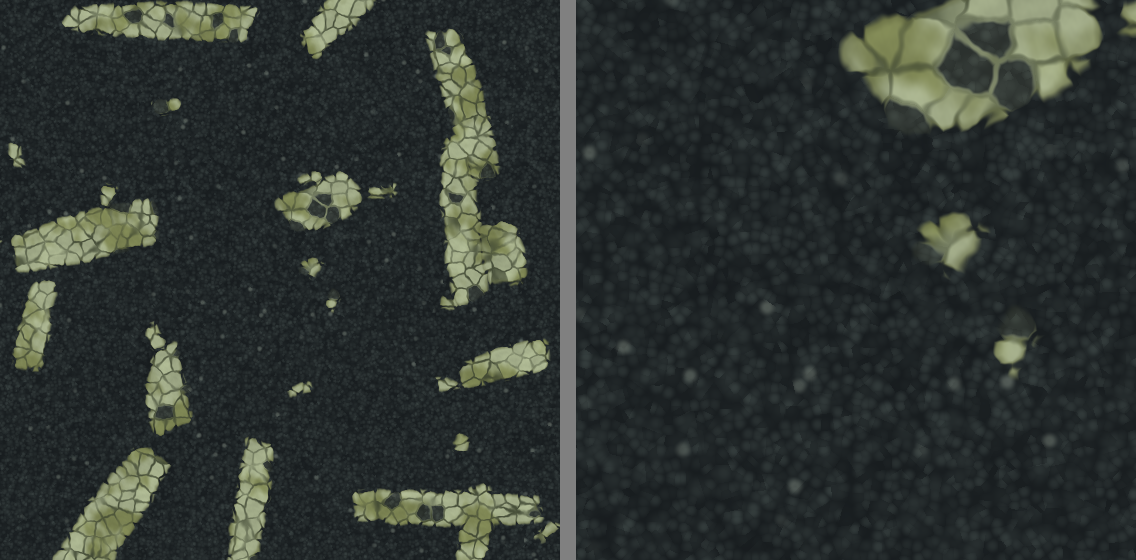
Left: the whole. Right: its middle third, enlarged.
Write a Shadertoy shader that draws this texture.

```glsl
const vec3 GROUND_DARK = vec3(0.094, 0.113, 0.122);
const vec3 GROUND_GAIN = vec3(0.088, 0.100, 0.092);
const vec3 PALE = vec3(0.65, 0.69, 0.55);
const vec3 OLIVE = vec3(0.47, 0.50, 0.30);
const vec3 CRACK = vec3(0.24, 0.27, 0.19);
const vec3 SPECK = vec3(0.50, 0.54, 0.50);

vec2 hash2(vec2 p) {
    vec3 h = fract(vec3(p.xyx) * vec3(0.1031, 0.1030, 0.0973));
    h += dot(h, h.yzx + 33.33);
    return fract((h.xx + h.yz) * h.zy);
}

// Cellular noise: x = nearest distance, y = gap to the next, z = cell id
vec3 cellular(vec2 p) {
    vec2 base = floor(p);
    float first = 9.0, second = 9.0, id = 0.0;
    for (int j = -1; j <= 1; j++)
    for (int i = -1; i <= 1; i++) {
        vec2 cell = base + vec2(i, j);
        float d = length(cell + hash2(cell) - p);
        if (d < first) {
            second = first;
            first = d;
            id = hash2(cell + 71.0).x;
        } else {
            second = min(second, d);
        }
    }
    return vec3(first, second - first, id);
}

// Layered sines, roughly -1 to 1
float waves(vec2 p) {
    float sum = 0.0, gain = 0.55;
    for (int i = 0; i < 4; i++) {
        sum += gain * sin(p.x + 1.7 * sin(p.y)) * cos(p.y - 0.6 * p.x);
        p = mat2(1.5, 1.1, -1.1, 1.5) * p + 2.3;
        gain *= 0.6;
    }
    return sum;
}

float fleck(vec2 p) {
    vec3 c = cellular(p);
    return c.z * (1.0 - smoothstep(0.1, 0.85, c.x));
}

// Tapered, slightly bent bar with slanted ends
float crystal(vec2 p, vec2 halfSize, vec2 shape) {
    p.x += (shape.x - 0.5) * 0.9 * p.y;
    float along = p.x / halfSize.x;
    p.y += (shape.y - 0.5) * 0.5 * halfSize.y * along * along;
    float taper = clamp(1.0 - 0.35 * (shape.x - 0.5) * along - 0.22 * along * along, 0.4, 1.2);
    float corner = 0.3 * halfSize.y;
    vec2 e = abs(p) - vec2(halfSize.x, halfSize.y * taper) + corner;
    return length(max(e, 0.0)) + min(max(e.x, e.y), 0.0) - corner;
}

// Distance to crystals strewn over a jittered grid
float scatter(vec2 p, float spacing, vec2 halfSize, float chance, float seed) {
    vec2 base = floor(p / spacing);
    float nearest = 1.0;
    for (int j = -1; j <= 1; j++)
    for (int i = -1; i <= 1; i++) {
        vec2 cell = base + vec2(i, j);
        vec2 place = hash2(cell + seed);
        vec2 turn = hash2(cell + seed + 19.0);
        vec2 size = halfSize * mix(vec2(0.65), vec2(1.12), hash2(cell + seed + 43.0));
        if (turn.y > chance) continue;
        float angle = mix(-0.4, 2.0, turn.x);
        vec2 q = p - (cell + 0.5 + 0.65 * (place - 0.5)) * spacing;
        float c = cos(angle), s = sin(angle);
        q = vec2(c * q.x + s * q.y, c * q.y - s * q.x);
        nearest = min(nearest, crystal(q, size, hash2(cell + seed + 87.0)));
    }
    return nearest;
}

vec3 groundColor(vec2 p) {
    float grain = 0.8 * fleck(p * 165.0) + 0.6 * fleck(p * 85.0 + 9.0);
    vec3 color = GROUND_DARK + GROUND_GAIN * (grain + 0.06 * waves(p * 14.0));
    vec3 spot = cellular(p * 62.0 + 31.0);
    float speck = smoothstep(0.95, 1.0, spot.z) * (1.0 - smoothstep(0.08, 0.38, spot.x));
    return mix(color, SPECK, 0.5 * speck);
}

vec3 crystalColor(vec2 p, vec3 grains, float edge) {
    float stain = smoothstep(-0.15, 0.6, waves(p * 24.0 + 4.0) + 0.3 * (grains.z - 0.5));
    vec3 color = mix(PALE, OLIVE, 0.9 * stain);
    color *= 0.93 + 0.12 * grains.z + 0.05 * waves(p * 110.0);
    float depth = clamp(0.6 + 0.5 * waves(p * 33.0), 0.15, 0.9);
    color = mix(color, CRACK, depth * (1.0 - smoothstep(0.02, 0.22, grains.y)));
    return mix(color, OLIVE * 0.75, 0.55 * smoothstep(-0.007, 0.0, edge));
}

void mainImage(out vec4 fragColor, in vec2 fragCoord) {
    vec2 p = fragCoord / iResolution.y;
    vec2 warped = p + 0.004 * vec2(waves(p * 55.0), waves(p * 55.0 + 17.0));
    vec3 grains = cellular(warped * 40.0);

    // Large blades, medium pieces and small fragments
    float edge = scatter(warped, 0.36, vec2(0.155, 0.043), 0.9, 5.0);
    edge = min(edge, scatter(warped, 0.25, vec2(0.075, 0.040), 0.45, 140.0));
    edge = min(edge, scatter(warped, 0.125, vec2(0.024, 0.014), 0.25, 260.0));

    // Notches at the cracks and a few missing grains
    edge += 0.006 * (1.0 - smoothstep(0.0, 0.3, grains.y));
    float missing = step(grains.z, 0.06) * smoothstep(0.03, 0.22, grains.y);
    float soft = max(0.0025, 0.75 / iResolution.y);
    float cover = (1.0 - smoothstep(-soft, soft, edge)) * (1.0 - 0.85 * missing);

    vec3 color = mix(groundColor(p), crystalColor(p, grains, edge), cover);
    fragColor = vec4(color, 1.0);
}
```
